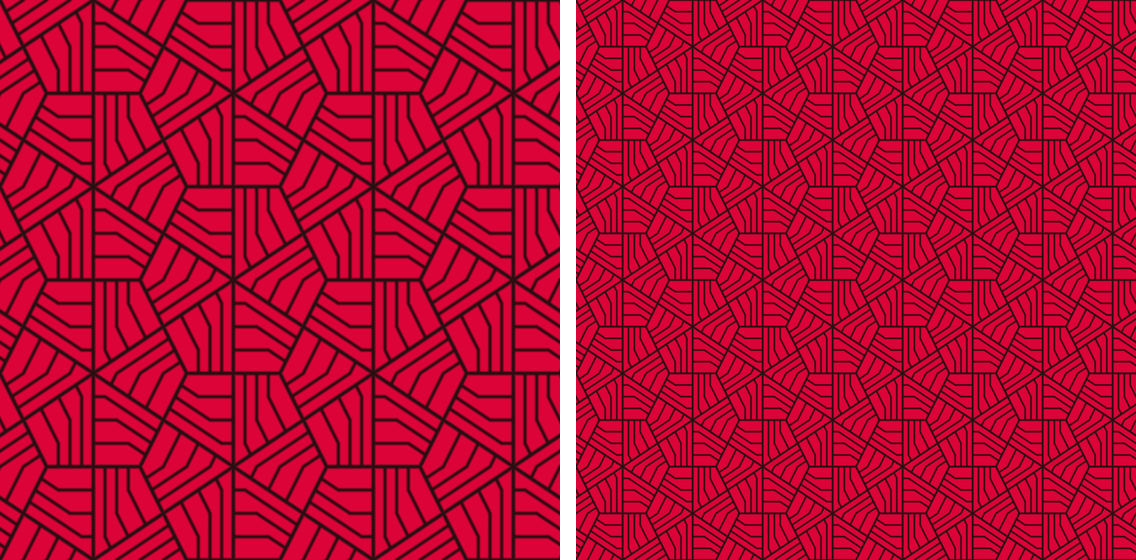
Left: one tile. Right: repeated 2 by 2.
Reproduce this pattern procedurally as a three.js fragment shader.

```glsl
// Crimson hexagons split into six kites, each filled with bent dark stripes.
varying vec2 vUv;

const float PI = 3.14159265;
const vec2 REPEATS = vec2(2.0, 3.0);        // repeats across and up
const vec2 CELL = vec2(1.7320508, 1.0);     // lattice cell holding two hexagons
const vec2 SCALE = REPEATS * CELL;          // canvas to lattice units
const float STAR_X = 1.0 / 6.0;             // first star, in canvas units
const int STRIPES = 3;                      // bent stripes in each kite
const float EDGE_HALF = 0.0032;             // half width of kite outlines
const float STRIPE_HALF = 0.0028;           // half width of stripes
const float SOFT = 0.0026;                  // softness of line borders
const vec3 RED = vec3(0.86, 0.01, 0.22);
const vec3 EDGE_COLOR = vec3(0.14, 0.06, 0.065);
const vec3 STRIPE_COLOR = vec3(0.18, 0.04, 0.06);

float segmentDistance(vec2 p, vec2 a, vec2 b) {
  vec2 ab = b - a;
  return length(p - a - ab * clamp(dot(p - a, ab) / dot(ab, ab), 0.0, 1.0));
}

// Offset from the nearest hexagon centre, in lattice units
vec2 hexLocal(vec2 p) {
  vec2 a = mod(p + 0.5 * CELL, CELL) - 0.5 * CELL;
  vec2 b = mod(p, CELL) - 0.5 * CELL;
  return dot(a, a) < dot(b, b) ? a : b;
}

// Point at a lattice radius and angle, in canvas units
vec2 polar(float radius, float angle) {
  return radius * vec2(cos(angle), sin(angle)) / SCALE;
}

float lineMask(float d, float halfWidth) {
  return 1.0 - smoothstep(halfWidth - SOFT, halfWidth + SOFT, d);
}

void main() {
  vec2 local = hexLocal((vUv - vec2(STAR_X, 0.0)) * SCALE);
  vec2 p = local / SCALE;

  // Kite corners: star at the origin, two side midpoints and the far tip
  float sector = floor((atan(local.y, local.x) - PI / 6.0) / (PI / 3.0));
  float axis = (sector + 1.0) * PI / 3.0;
  vec2 tip = polar(1.0 / sqrt(3.0), axis);
  vec2 right = polar(0.5, axis - PI / 6.0);
  vec2 left = polar(0.5, axis + PI / 6.0);

  // Outline
  float edge = min(segmentDistance(p, vec2(0.0), right),
                   segmentDistance(p, vec2(0.0), left));
  edge = min(edge, min(segmentDistance(p, right, tip),
                       segmentDistance(p, left, tip)));

  // Stripes cross from the right side, then bend along the left side
  float stripe = 1.0;
  for (int i = 1; i <= STRIPES; i++) {
    float t = float(i) / float(STRIPES + 1);
    vec2 bend = tip * t;
    stripe = min(stripe, segmentDistance(p, right * t, bend));
    stripe = min(stripe, segmentDistance(p, bend, mix(left, tip, t)));
  }

  vec3 color = mix(RED, STRIPE_COLOR, lineMask(stripe, STRIPE_HALF));
  color = mix(color, EDGE_COLOR, lineMask(edge, EDGE_HALF));
  gl_FragColor = vec4(color, 1.0);
}
```
